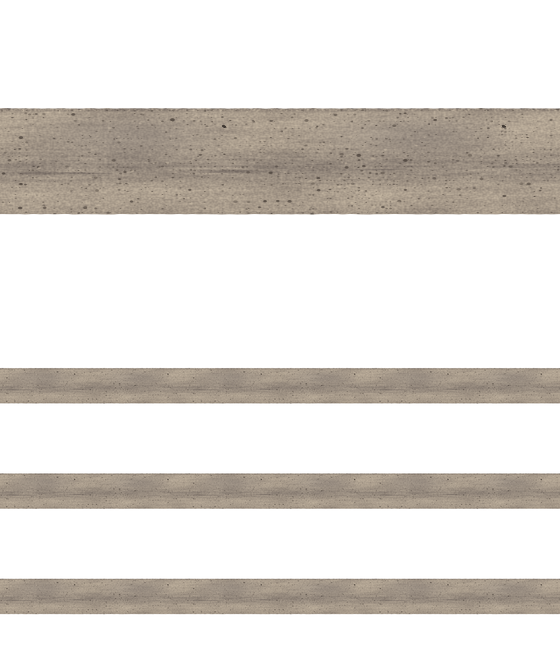
Top: one tile. Bottom: repeated 3 by 3.
Reproduce this texture procedurally as a Shadertoy shader.

```glsl
#define BAND_BOTTOM 0.322
#define BAND_TOP 0.657
#define LIGHT_SAND vec3(0.735, 0.680, 0.605)
#define DARK_SAND vec3(0.500, 0.455, 0.418)
#define COOL_GREY vec3(0.585, 0.550, 0.525)
#define PIT_COLOR vec3(0.270, 0.235, 0.210)
#define GRAIN 0.50
#define STREAKS 0.42
#define PIT_CHANCE 0.20

const float TAU = 6.2831853;

// Integer hash: three values in 0..1 for each lattice cell
vec3 hash3(vec2 cell) {
    uvec3 q = uvec3(uint(cell.x), uint(cell.y), 71u);
    q = q * 1664525u + 1013904223u;
    for (int i = 0; i < 2; i++) {
        q.x += q.y * q.z;
        q.y += q.z * q.x;
        q.z += q.x * q.y;
        q ^= q >> 16u;
    }
    return vec3(q & 65535u) / 65535.0;
}

float cornerSlope(vec2 cell, vec2 offset, vec2 cells) {
    float angle = TAU * hash3(mod(cell, cells)).x;
    return dot(vec2(cos(angle), sin(angle)), offset);
}

// Gradient noise that wraps after a whole number of cells
float noise(vec2 uv, vec2 cells) {
    vec2 g = uv * cells;
    vec2 i = floor(g), f = g - i;
    vec2 w = f * f * f * (f * (f * 6.0 - 15.0) + 10.0);
    vec2 e = vec2(1.0, 0.0);
    float low = mix(cornerSlope(i, f, cells),
                    cornerSlope(i + e.xy, f - e.xy, cells), w.x);
    float high = mix(cornerSlope(i + e.yx, f - e.yx, cells),
                     cornerSlope(i + e.xx, f - e.xx, cells), w.x);
    return mix(low, high, w.y);
}

// One flattened hole per chosen cell, kept inside its cell
float pits(vec2 uv, vec2 cells, float chance) {
    vec2 g = uv * cells;
    vec2 id = mod(floor(g), cells);
    vec3 rnd = hash3(id);
    vec3 shape = hash3(id + cells);
    vec2 radius = mix(0.10, 0.30, shape.x * shape.x) * vec2(1.35, 0.85);
    vec2 d = fract(g) - mix(vec2(0.35), vec2(0.65), rnd.yz);
    float dist = (length(d / radius) - 1.0) * radius.y;
    float soft = 0.6 * cells.y / iResolution.y;
    float hole = 1.0 - smoothstep(-soft, soft, dist);
    return hole * step(rnd.x, chance) * mix(0.45, 1.0, shape.y);
}

float bump(float x, float center, float width) {
    float d = (x - center) / width;
    return exp(-d * d);
}

vec3 surface(vec2 uv, float height) {
    // Broad layers and cloudy patches
    float clouds = noise(uv, vec2(7.0, 14.0)) + 0.6 * noise(uv, vec2(16.0, 30.0));
    float rut = bump(height + 0.05 * clouds, 0.43, 0.13);
    float cool = bump(height, 0.74, 0.20) * (0.5 + 0.5 * cos(TAU * (2.0 * uv.x - 0.46)));
    float warm = bump(height, 0.84, 0.15) * (0.5 + 0.5 * cos(TAU * (2.0 * uv.x - 0.06)));
    float tone = 0.67 + 0.22 * clouds - 0.28 * rut - 0.16 * cool + 0.16 * warm;
    tone += 0.07 * bump(height, 0.20, 0.13) - 0.12 * bump(height, 0.0, 0.07);

    // Long drawn streaks, strongest in the dark layer
    vec2 wavy = uv + vec2(0.0, 0.0025 * noise(uv, vec2(9.0, 12.0)));
    float streak = 0.6 * noise(wavy, vec2(5.0, 64.0)) + 0.7 * noise(wavy, vec2(11.0, 130.0));
    tone += STREAKS * streak * (0.55 + 0.75 * rut);
    tone -= 0.35 * rut * smoothstep(0.22, 0.5, noise(wavy, vec2(6.0, 96.0)));

    // Rough grain, with a crumbling upper rim
    float grain = 0.5 * noise(uv, vec2(110.0, 90.0)) + 0.8 * noise(uv, vec2(230.0, 170.0));
    float rim = smoothstep(0.955, 0.99, height + 0.02 * grain);
    tone += GRAIN * grain * (1.0 + rim) - 0.28 * rim;

    vec3 color = mix(DARK_SAND, LIGHT_SAND, clamp(tone, -0.3, 1.15));
    color = mix(color, COOL_GREY, 0.30 * cool + 0.12 * rut);

    // Small and large pits
    float density = PIT_CHANCE * (0.75 + 0.7 * rut + 1.5 * rim + 0.8 * clouds);
    float holes = max(0.6 * pits(uv, vec2(160.0, 90.0), density),
                      0.8 * pits(uv, vec2(96.0, 54.0), 0.55 * density));
    color = mix(color, PIT_COLOR, holes);

    // Pale chips
    float chips = pits(uv + 0.37, vec2(128.0, 72.0), 0.10);
    color = mix(color, LIGHT_SAND * 1.06, 0.55 * chips);

    // Two repeated knots
    vec2 knot = vec2((fract(2.0 * uv.x - 0.30) - 0.5) * 0.5, (height - 0.83) * 0.19);
    knot.y += 0.25 * knot.x + 0.001 * grain;
    float spot = 1.0 - smoothstep(0.65, 1.25, length(knot / vec2(0.0040, 0.0027)));
    return mix(color, PIT_COLOR * 0.75, 0.9 * spot);
}

void mainImage(out vec4 fragColor, in vec2 fragCoord) {
    vec2 uv = fragCoord / iResolution.xy;
    float height = (uv.y - BAND_BOTTOM) / (BAND_TOP - BAND_BOTTOM);

    // Band on a white ground, with slightly uneven edges
    float edge = uv.y + 0.0015 * noise(uv, vec2(60.0, 20.0));
    float soft = 0.6 / iResolution.y;
    float band = smoothstep(BAND_BOTTOM - soft, BAND_BOTTOM + soft, edge)
               * (1.0 - smoothstep(BAND_TOP - soft, BAND_TOP + soft, edge));
    fragColor = vec4(mix(vec3(1.0), surface(uv, height), band), 1.0);
}
```
